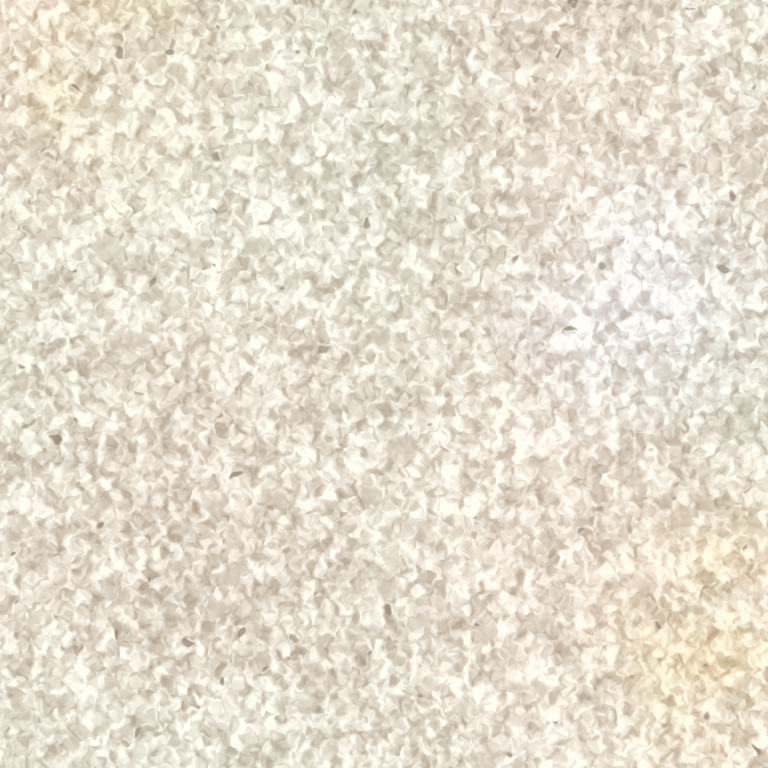
Give the GLSL for this texture, as a Shadertoy shader.

```glsl
// Pale granular stone: two sizes of soft-edged mineral chips, bent by noise,
// are summed into one tone and coloured from taupe to cream. Flat chips,
// sparse dark specks and broad warm or bleached stains lie over them.

float hash(vec2 p) {
    return fract(sin(dot(p, vec2(127.1, 311.7))) * 43758.5453);
}

vec2 hash2(vec2 p) {
    return vec2(hash(p), hash(p + 57.3));
}

float noise(vec2 p) {
    vec2 i = floor(p), f = fract(p);
    f = f * f * (3.0 - 2.0 * f);
    return mix(mix(hash(i), hash(i + vec2(1, 0)), f.x),
               mix(hash(i + vec2(0, 1)), hash(i + vec2(1, 1)), f.x), f.y);
}

// Cellular tone: each chip has a random value, blended softly at its border
float chips(vec2 p, float sharpness) {
    vec2 cell = floor(p);
    float sum = 0.0, total = 0.0;
    for (int y = -1; y <= 1; y++)
    for (int x = -1; x <= 1; x++) {
        vec2 id = cell + vec2(x, y);
        vec2 d = id + hash2(id) - p;
        float weight = exp(-sharpness * dot(d, d));
        sum += weight * hash(id + 19.7);
        total += weight;
    }
    return sum / total - 0.5;
}

// Scattered ovals: coverage of randomly turned spots, present with a given chance
float spots(vec2 p, float chance, float radius, float softness) {
    vec2 cell = floor(p);
    float cover = 0.0;
    for (int y = -1; y <= 1; y++)
    for (int x = -1; x <= 1; x++) {
        vec2 id = cell + vec2(x, y);
        vec2 d = p - id - hash2(id + 3.1);
        float a = 6.283 * hash(id + 8.4);
        d = mat2(cos(a), -sin(a), sin(a), cos(a)) * d;
        d.y *= 1.0 + 1.2 * hash(id + 5.9);
        float r = radius * (0.5 + hash(id + 2.6));
        float spot = 1.0 - smoothstep(r - softness, r + softness, length(d));
        cover = max(cover, spot * step(hash(id + 11.2), chance));
    }
    return cover;
}

float stain(vec2 uv, vec2 centre, float radius) {
    return 1.0 - smoothstep(0.0, radius, length(uv - centre));
}

void mainImage(out vec4 fragColor, in vec2 fragCoord) {
    vec2 uv = fragCoord / iResolution.xy;

    // Bend the domain so that chips become irregular and worm-like
    vec2 bend = vec2(noise(uv * 95.0), noise(uv * 95.0 + 41.0)) - 0.5;
    vec2 p = uv + 0.009 * bend;

    // Grain tone, slightly taller than wide
    float tone = 0.60;
    tone += 0.80 * chips(p * vec2(88.0, 74.0), 7.0);
    tone += 0.76 * chips(p * vec2(158.0, 134.0) + 31.0, 6.0);
    tone += 0.32 * (noise(p * 270.0) - 0.5);

    // Broad mottling and flat chips of middle tone
    float cloud = noise(uv * 5.0 + 7.0) - 0.5;
    tone += 0.16 * cloud + 0.18 * (noise(uv * 17.0) - 0.5);
    float flatChip = spots(p * 17.0, 0.28, 0.22, 0.06);
    tone = mix(tone, 0.32 + 0.15 * cloud, 0.6 * flatChip);

    // Bleached area
    float bleach = stain(uv, vec2(0.82, 0.62), 0.24) * (0.5 + noise(uv * 12.0));
    tone += 0.20 * bleach;

    // Taupe to cream
    vec3 col = mix(vec3(0.76, 0.71, 0.64), vec3(1.0, 0.98, 0.93),
                   clamp(tone, -0.35, 1.06));

    // Warm corners, cooler bleaching, faint drift between pink and green
    float warm = stain(uv, vec2(0.95, 0.17), 0.26) + 0.6 * stain(uv, vec2(0.1, 0.96), 0.32);
    col += warm * (0.4 + noise(uv * 14.0 + 5.0)) * vec3(0.01, -0.015, -0.085);
    col += bleach * vec3(-0.015, 0.0, 0.03);
    col += (noise(uv * 4.0 + 23.0) - 0.5) * vec3(0.025, -0.012, -0.01);

    // Dark specks
    float speck = spots(p * 24.0 + 9.0, 0.09, 0.12, 0.06);
    col = mix(col, vec3(0.53, 0.48, 0.42), 0.65 * speck);

    fragColor = vec4(clamp(col, 0.0, 1.0), 1.0);
}
```
